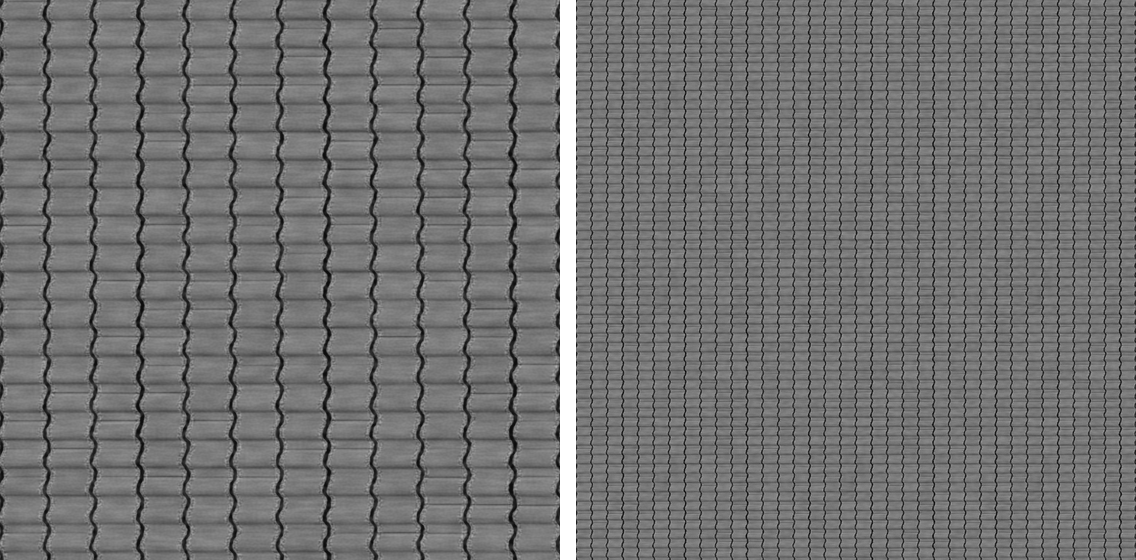
Left, the tile; right, the same tile 3 across and 3 down.
Give the GLSL for this texture, as a WebGL 2 fragment shader.

```glsl
#version 300 es
precision highp float;

uniform vec2 u_resolution;
out vec4 outColor;

#define COLS 12.0
#define ROWS 20.0
#define ROW_PHASE 0.30
#define WAVE_AMP 0.0042
#define JOINT_HALF 0.0033
#define JOINT_SOFT 0.0021
#define FACE_GRAY 0.480
#define JOINT_GRAY 0.12
#define LAP_DEPTH 0.095
#define CRACK_DEPTH 0.14
#define STREAK_GAIN 0.05
#define TAU 6.2831853

float hash(vec2 p) {
    vec3 q = fract(vec3(p.xyx) * 0.1031);
    q += dot(q, q.yzx + 33.33);
    return fract((q.x + q.y) * q.z);
}

// Gradient noise that wraps after a whole number of lattice cells
float cornerSlope(vec2 cell, vec2 local, vec2 period) {
    float angle = TAU * hash(mod(cell, period) + 7.0);
    return dot(vec2(cos(angle), sin(angle)), local);
}

float noise(vec2 uv, vec2 period) {
    vec2 p = uv * period;
    vec2 i = floor(p), f = p - i;
    vec2 w = f * f * f * (f * (f * 6.0 - 15.0) + 10.0);
    vec2 e = vec2(1.0, 0.0);
    float low = mix(cornerSlope(i, f, period), cornerSlope(i + e, f - e, period), w.x);
    float high = mix(cornerSlope(i + e.yx, f - e.yx, period),
                     cornerSlope(i + 1.0, f - 1.0, period), w.x);
    return mix(low, high, w.y);
}

float bump(float x, float width) {
    return exp(-x * x / (width * width));
}

// Rounded swing, furthest right just under each lap
float jointWave(float down) {
    float t = TAU * (down - 0.01);
    return sin(t) + 0.12 * sin(2.0 * t) + 0.1 * sin(3.0 * t);
}

void main() {
    vec2 uv = gl_FragCoord.xy / u_resolution;
    float pixel = 1.0 / min(u_resolution.x, u_resolution.y);

    // Rows: distance below the upper lap, and to the nearest lap
    float rowPos = uv.y * ROWS - ROW_PHASE;
    float row = mod(floor(rowPos), ROWS);
    float lapRow = mod(floor(rowPos + 0.5), ROWS);
    float down = 1.0 - fract(rowPos);
    float lapDist = fract(rowPos + 0.5) - 0.5;

    // Columns: signed distance to the nearest wavy joint
    float nearest = floor(uv.x * COLS + 0.5);
    float joint = mod(nearest, COLS);
    float side = uv.x - nearest / COLS;
    side -= 0.002 * (hash(vec2(joint, 91.0)) - 0.5);
    side -= WAVE_AMP * jointWave(down);
    side -= 0.0016 * noise(uv, vec2(12.0, 70.0)) + 0.0012 * noise(uv, vec2(160.0, 200.0));
    float column = mod(nearest - step(side, 0.0), COLS);
    vec2 tile = vec2(column, row);

    // Face: tone per tile, horizontal streaks and fine grain
    float gray = FACE_GRAY + 0.03 * (hash(tile + 3.0) - 0.5);
    gray += STREAK_GAIN * noise(uv, vec2(20.0, 170.0));
    gray += 0.045 * noise(uv, vec2(30.0, 50.0));
    gray += 0.035 * noise(uv, vec2(180.0, 256.0));
    gray += 0.012 * sin(TAU * (down - 0.3));

    // Straight lap line with a soft shadow above it
    float lapTone = 0.6 + 0.5 * hash(vec2(5.0, lapRow)) + 0.3 * hash(vec2(column + 40.0, lapRow));
    gray -= LAP_DEPTH * lapTone * bump(lapDist, 0.06);
    gray -= 0.04 * bump(lapDist - 0.08, 0.12);

    // Thin crack on some tiles, with a light edge beneath
    float crackAt = 0.33 + 0.04 * (hash(tile + 60.0) - 0.5);
    float crack = smoothstep(0.45, 0.95, hash(tile + 20.0));
    gray -= CRACK_DEPTH * crack * bump(down - crackAt, 0.034);
    gray += 0.05 * crack * bump(down - crackAt - 0.085, 0.045);

    // Pale, speckled rim beside the joints
    float rim = bump(abs(side) - 0.008, 0.005);
    gray += rim * (0.02 + 0.24 * noise(uv, vec2(220.0, 250.0)));

    // Joint: every fourth one is bolder, with uneven width and tone
    float bold = step(2.5, mod(joint, 4.0));
    float wear = noise(uv, vec2(12.0, 50.0)) + 0.5 * noise(uv, vec2(110.0, 130.0));
    float halfWidth = JOINT_HALF * (0.95 + 0.12 * bold + 0.45 * wear);
    float soft = max(JOINT_SOFT, pixel);
    float ink = 1.0 - smoothstep(halfWidth - soft, halfWidth + soft, abs(side));
    float inkGray = JOINT_GRAY - 0.03 * bold + 0.16 * noise(uv, vec2(120.0, 110.0));
    gray = mix(gray, max(inkGray, 0.05), ink);

    outColor = vec4(vec3(clamp(gray, 0.0, 1.0)), 1.0);
}
```
